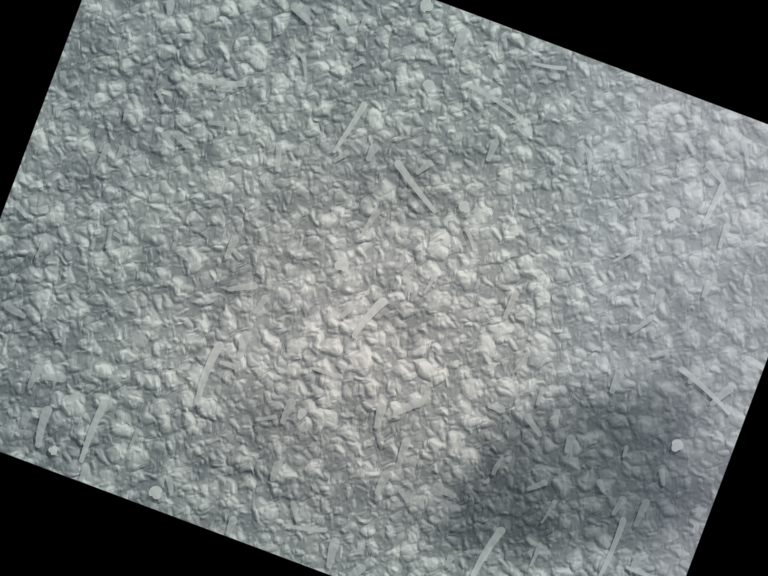
This texture is drawn by a WebGL 1 fragment shader. Its source:

```glsl
precision highp float;
// Dry crumbly soil with straw and pebbles in a tilted rectangle on black.
// Domes scattered at three scales form a height field that is lit from one side;
// scattered capsules add straw, chips and pale stones over a map of soft tones.
uniform vec2 u_resolution;

const float TILT = 0.358;                      // clockwise turn of the frame
const vec2 FRAME_HALF = vec2(0.6667, 0.5);
const vec2 LIGHT_DIR = vec2(0.6, 0.8);
const float LIGHT_STEP = 0.0045;
const float RELIEF = 0.20;                     // strength of lit and shaded sides
const float CREVICE = 25.0;                    // darkening of low ground
const float MEAN_HEIGHT = 0.0065;
const float STRAW_ANGLE = 1.15;
const float SOFTNESS = 0.0016;
const vec3 SHADOW_COLOR = vec3(0.29, 0.31, 0.325);
const vec3 LIT_COLOR = vec3(0.83, 0.83, 0.82);
const vec3 GREEN_TINT = vec3(0.96, 1.015, 1.0);
const vec3 WARM_TINT = vec3(1.015, 1.0, 0.98);
const vec3 BLUE_TINT = vec3(0.98, 1.0, 1.025);

float hash(vec2 p) {
  vec3 q = fract(p.xyx * 0.1031);
  q += dot(q, q.yzx + 33.33);
  return fract((q.x + q.y) * q.z);
}

vec2 hash2(vec2 p) {
  return vec2(hash(p + 17.3), hash(p + 71.9));
}

float noise(vec2 p) {
  vec2 i = floor(p), f = fract(p);
  f = f * f * (3.0 - 2.0 * f);
  vec2 e = vec2(1.0, 0.0);
  return mix(mix(hash(i), hash(i + e), f.x),
             mix(hash(i + e.yx), hash(i + 1.0), f.x), f.y);
}

mat2 rotation(float a) {
  float c = cos(a), s = sin(a);
  return mat2(c, -s, s, c);
}

// Height of randomly sized and turned oval clods, one per cell
float clods(vec2 p, float cells) {
  vec2 g = p * cells, base = floor(g);
  float top = 0.0;
  for (int j = -1; j <= 1; j++) {
    for (int i = -1; i <= 1; i++) {
      vec2 id = base + vec2(float(i), float(j));
      vec2 shape = hash2(id + cells);
      vec2 q = rotation(shape.x * 6.28) * (g - id - hash2(id));
      q.y *= 1.0 + 0.9 * shape.y;
      float radius = mix(0.25, 0.68, hash(id + 5.7));
      top = max(top, radius * (1.0 - dot(q, q) / (radius * radius)));
    }
  }
  return 0.6 * top / cells;
}

float soilHeight(vec2 p) {
  vec2 warp = vec2(noise(p * 60.0), noise(p * 60.0 + 40.0)) - 0.5;
  vec2 q = p + 0.010 * warp;
  float patchy = noise(p * 9.0 + 3.0);
  float h = clods(q, 27.0) * mix(0.35, 1.1, patchy);
  h += clods(q + 3.1, 52.0) * 0.9 + clods(q + 7.7, 105.0) * 0.8;
  return h + 0.010 * (noise(p * 22.0) - 0.5) + 0.002 * (noise(p * 150.0) - 0.5);
}

// Coverage of scattered, slightly bent capsules; ranges are (least, most)
float scatter(vec2 p, float cells, float density, vec2 lengths, vec2 widths) {
  vec2 g = p * cells, base = floor(g);
  float cover = 0.0;
  for (int j = -1; j <= 1; j++) {
    for (int i = -1; i <= 1; i++) {
      vec2 id = base + vec2(float(i), float(j));
      vec2 size = hash2(id + cells * 3.0);
      float turn = 2.0 * hash(id + 9.1) - 1.0;
      vec2 q = (g - id - hash2(id + 2.0)) / cells;
      q = rotation(STRAW_ANGLE + 1.57 * turn * abs(turn)) * q;
      q.y += (size.y - 0.5) * 5.0 * q.x * q.x;
      float halfLength = mix(lengths.x, lengths.y, size.x);
      float taper = 1.0 + 0.25 * clamp(q.x / halfLength, -1.0, 1.0);
      float halfWidth = mix(widths.x, widths.y, size.y) * taper;
      float d = length(vec2(max(abs(q.x) - halfLength, 0.0), q.y)) - halfWidth;
      float present = step(hash(id + cells), density);
      cover = max(cover, present * (1.0 - smoothstep(-SOFTNESS, SOFTNESS, d)));
    }
  }
  return cover;
}

float blob(vec2 p, vec2 center, vec2 radius) {
  vec2 q = (p - center) / radius;
  return exp(-dot(q, q));
}

// x: straw, y: short chips, z: pale stones
vec3 debris(vec2 p, float damp) {
  return vec3(scatter(p, 7.0, 0.36, vec2(0.022, 0.062), vec2(0.003, 0.007)),
              scatter(p, 17.0, 0.22 + 0.3 * damp, vec2(0.006, 0.022), vec2(0.003, 0.007)),
              scatter(p, 8.0, 0.16, vec2(0.001, 0.004), vec2(0.006, 0.011)));
}

void main() {
  vec2 p = (gl_FragCoord.xy - 0.5 * u_resolution) / u_resolution.y;
  // Broad tones: dry middle and right, damp hollow at the lower right
  vec2 ragged = p + 0.10 * (vec2(noise(p * 8.0), noise(p * 8.0 + 9.0)) - 0.5);
  vec2 hollow = rotation(0.3) * (ragged - vec2(0.33, -0.34));
  float damp = smoothstep(0.25, 0.8, blob(hollow, vec2(0.0), vec2(0.30, 0.17)));
  float right = smoothstep(0.15, 0.6, p.x);
  float tone = 0.55 + 0.12 * blob(p, vec2(-0.1, 0.0), vec2(0.35, 0.25));
  tone += 0.19 * blob(p, vec2(0.6, 0.08), vec2(0.35, 0.28)) - 0.34 * damp;
  tone -= 0.10 * blob(p, vec2(-0.55, 0.28), vec2(0.3, 0.25));
  tone -= 0.13 * blob(p, vec2(-0.5, -0.26), vec2(0.35, 0.14));
  tone += 0.16 * (noise(p * 6.0 + 20.0) - 0.5);
  // Relief
  float h = soilHeight(p);
  float slope = (h - soilHeight(p + LIGHT_DIR * LIGHT_STEP)) / LIGHT_STEP;
  float contrast = 1.0 - 0.35 * right - 0.25 * damp;
  float light = tone + contrast * (RELIEF * clamp(slope, -1.5, 1.1)
              + clamp(CREVICE * (h - MEAN_HEIGHT), -0.25, 0.18));
  // Debris and its shadows
  vec3 cover = debris(p, damp), shade = debris(p + LIGHT_DIR * 0.007, damp);
  light -= 0.20 * max(shade.x, max(shade.y, shade.z));
  float grain = 0.14 * (noise(p * 130.0) - 0.5);
  light = mix(light, tone + 0.14 + 0.12 * damp + grain, 0.75 * cover.y);
  light = mix(light, tone + 0.20 + 0.15 * damp + grain, 0.85 * cover.x);
  light = mix(light, max(tone + 0.24, 0.82), 0.85 * cover.z);
  // Colour and tilted frame
  vec3 tint = mix(GREEN_TINT, WARM_TINT, blob(p, vec2(-0.02, -0.1), vec2(0.4, 0.35)));
  tint = mix(tint, BLUE_TINT, right);
  vec3 color = mix(SHADOW_COLOR, LIT_COLOR, clamp(light, -0.1, 1.08)) * tint;
  vec2 edge = abs(rotation(-TILT) * p) - FRAME_HALF;
  float pixel = 1.0 / u_resolution.y;
  float inside = 1.0 - smoothstep(-pixel, pixel, max(edge.x, edge.y));
  gl_FragColor = vec4(color * inside, 1.0);
}
```
